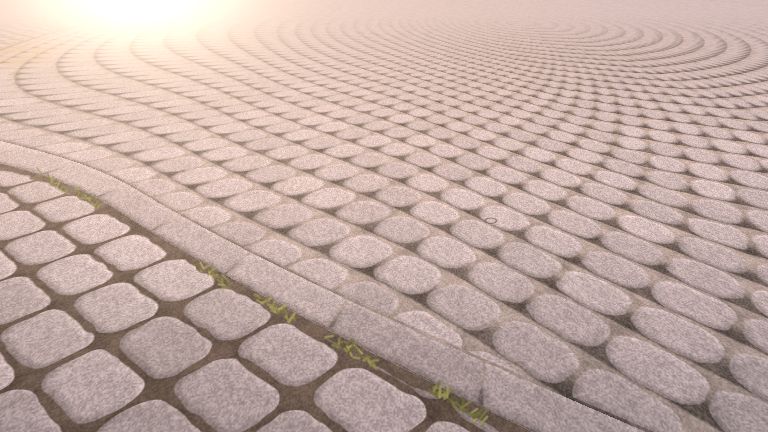
Give the GLSL for this texture, as a Shadertoy shader.

```glsl
float hash(vec2 p) {
    return fract(sin(dot(p, vec2(12.9898, 78.233))) * 43758.55);
}

float noise(vec2 p) {
    vec2 i = floor(p), f = fract(p);
    f = f * f * (3.0 - 2.0 * f);
    return mix(mix(hash(i), hash(i + vec2(1, 0)), f.x),
               mix(hash(i + vec2(0, 1)), hash(i + vec2(1, 1)), f.x), f.y);
}

float roundBox(vec2 p, vec2 halfSize, float radius) {
    vec2 q = abs(p) - halfSize + radius;
    return length(max(q, 0.0)) + min(max(q.x, q.y), 0.0) - radius;
}

float segment(vec2 p, vec2 a, vec2 b) {
    vec2 ab = b - a;
    return length(p - a - ab * clamp(dot(p - a, ab) / dot(ab, ab), 0.0, 1.0));
}

// The rings flatten close to the viewer and open out to the left
float flatten(float x) {
    float t = clamp(x, -0.95, 1.2) + 0.95;
    return 0.08 * t * t + 0.75 * (1.0 - smoothstep(-3.4, -1.0, x));
}

void mainImage(out vec4 fragColor, in vec2 fragCoord) {
    vec2 p = fragCoord / iResolution.y;
    float pixel = 1.0 / iResolution.y;

    // Ground plane in perspective, then polar coordinates of the rings
    float depth = 1.0 / (1.1157 - p.y);
    vec2 ground = vec2((p.x - 0.889) * depth, depth);
    vec2 center = vec2(1.8, 5.9);
    vec2 toCenter = center - ground;
    float radius = length(toCenter) - flatten(ground.x);
    float angle = atan(toCenter.x, toCenter.y);
    float blur = max(depth * depth, depth) * pixel;

    // Stone shape: local.y points away from the viewer
    vec2 local, halfSize, id;
    float corner = 0.055, tone = 1.0, jointShade = 0.92;
    if (radius < 4.98) {
        // Ring pavers: leaning columns, rows slanting more to the right
        float side = min(ground.x, 2.2) - 0.1;
        float slant = 0.2 * (side + sqrt(side * side + 0.04));
        float row = (4.855 - radius + slant) / 0.19;
        id = vec2(angle / 0.0367 + 0.5 * row + 0.41, row);
        halfSize = vec2(0.01835 * max(radius, 1.5), 0.085);
        local = (fract(id) - 0.5) * 2.0 * halfSize;
        halfSize -= vec2(0.008, 0.008);
    } else if (radius < 5.095) {
        // Kerb slabs
        id = vec2((angle - 0.3104) / 0.0773, 90.0);
        halfSize = vec2(0.191, 0.056);
        local = vec2((fract(id.x) - 0.5) * 0.386, 5.037 - radius);
        corner = 0.008;
        tone = 0.97;
    } else {
        // Square cobbles on a skewed lattice
        vec2 g = ground - vec2(-0.555, 1.094);
        id = vec2(2.903 * g.x - 3.495 * g.y, 3.554 * g.x + 5.924 * g.y) + 0.5;
        halfSize = vec2(0.1165, 0.0765);
        local = (fract(id) - 0.5) * 2.0 * halfSize;
        halfSize -= 0.008;
        corner = 0.045;
        jointShade = 0.68;
    }
    id = floor(id);
    float wobble = noise(ground * 28.0) - 0.5;
    float dist = roundBox(local, halfSize, corner) + 0.010 * wobble;
    if (radius < 4.98) dist = max(dist, radius - 4.972);
    if (radius > 5.095) dist = max(dist, 5.122 - radius + 0.02 * wobble);

    // Stone surface
    float near = smoothstep(5.5, 0.8, depth);
    float grain = noise(ground * 270.0) - 0.5 + 0.35 * (noise(ground * 90.0) - 0.5);
    vec3 stone = mix(vec3(0.635, 0.58, 0.59), vec3(0.785, 0.71, 0.715),
                     smoothstep(0.0, 0.65, p.y));
    stone *= tone + 0.10 * near * (hash(id) - 0.5) + 0.05 * wobble;
    stone *= 1.0 + 0.28 * near * grain;
    float edge = smoothstep(-0.025, 0.0, dist);
    stone *= 1.0 + near * edge * mix(-0.22, 0.10, smoothstep(-0.06, 0.06, local.y));

    // Sandy joints, shaded on the side facing the viewer
    float shadow = smoothstep(0.02, -0.05, local.y)
                 * smoothstep(-0.009, 0.004, local.y + halfSize.y);
    if (radius > 5.095) shadow = 0.5;
    vec3 joint = mix(vec3(0.62, 0.56, 0.54), vec3(0.77, 0.68, 0.65), smoothstep(0.0, 0.7, p.y));
    joint *= jointShade * (1.0 - 0.45 * shadow + 0.25 * wobble + 0.25 * near * grain);
    if (radius > 5.095) joint *= mix(vec3(1), vec3(1.0, 0.94, 0.88), near);
    float cover = smoothstep(-blur, blur, dist) * smoothstep(7.0, 2.8, depth);
    vec3 color = mix(stone, joint, cover);

    // Grass tufts along the outer kerb edge
    for (int k = 0; k < 6; k++) {
        float a = 0.32 + 0.05 * float(k) + (k > 3 ? 0.1 : 0.0);
        float ring = 5.115 + flatten(center.x - 5.15 * sin(a));
        vec2 root = center - ring * vec2(sin(a), cos(a));
        float size = 1.0 / root.y;
        vec2 base = vec2(0.889 + root.x * size, 1.1157 - size);
        if (length(p - base) > 0.12 * size) continue;
        for (int j = 0; j < 26; j++) {
            vec2 seed = vec2(float(k), float(j));
            float along = hash(seed) - 0.5;
            vec2 foot = base + size * vec2(0.11 * along, -0.065 * along + 0.025 * (hash(seed + 3.1) - 0.5));
            vec2 tip = foot + size * 0.04 * vec2(hash(seed + 7.7) - 0.5, 0.7 * hash(seed + 5.3) - 0.1);
            float blade = segment(p, foot, tip) - 0.0028 * size;
            vec3 green = mix(vec3(0.31, 0.32, 0.17), vec3(0.65, 0.64, 0.37), hash(seed + 9.2));
            color = mix(color, green, 0.85 * smoothstep(pixel, -pixel, blade));
        }
    }

    // Small dark loop lying on the pavers
    vec2 loopPos = (p - vec2(1.136, 0.489)) * vec2(1.0, 2.1);
    float loopDist = abs(length(loopPos) - 0.013) - 0.0018;
    color = mix(color, vec3(0.34, 0.30, 0.30), 0.8 * smoothstep(pixel, -pixel, loopDist));

    // Dry grass at the far left
    vec2 dryPos = (p - vec2(0.03, 0.875)) * vec2(11, 32);
    color = mix(color, vec3(0.80, 0.63, 0.36), 0.6 * exp(-dot(dryPos, dryPos)) * noise(p * vec2(60, 140)));

    // Low sun: wide warm haze and a bright core
    float sunDist = length((p - vec2(0.32, 1.05)) * vec2(0.9, 1.45));
    color += vec3(0.19, 0.085, 0.015) * exp(-1.2 * sunDist);
    color = mix(color, vec3(1.0, 0.94, 0.86), exp(-2.2 * sunDist));
    color += vec3(0.35, 0.32, 0.27) * exp(-22.0 * sunDist * sunDist);
    fragColor = vec4(clamp(color, 0.0, 1.0), 1.0);
}
```
